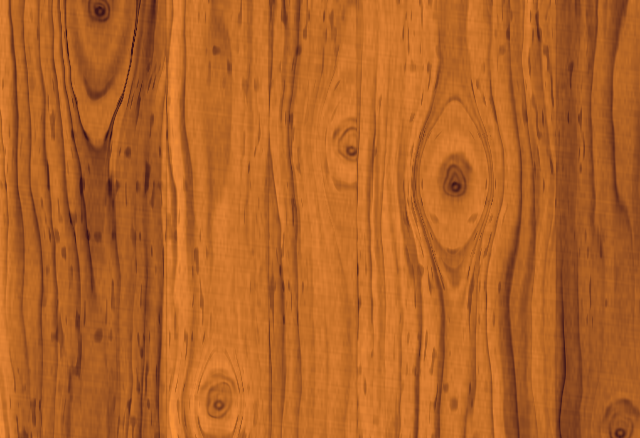
This texture is drawn by a Shadertoy shader. Its source:

```glsl
float hash(vec2 p) {
    vec3 q = fract(p.xyx * 0.1031);
    q += dot(q, q.yzx + 33.33);
    return fract((q.x + q.y) * q.z);
}

float noise(vec2 p) {
    vec2 i = floor(p), f = fract(p);
    f = f * f * (3.0 - 2.0 * f);
    return mix(mix(hash(i), hash(i + vec2(1, 0)), f.x),
               mix(hash(i + vec2(0, 1)), hash(i + vec2(1, 1)), f.x), f.y);
}

float fbm(vec2 p) {
    float sum = 0.0, gain = 0.53;
    for (int i = 0; i < 4; i++) {
        sum += gain * noise(p);
        p = p * 2.03 + 17.3;
        gain *= 0.5;
    }
    return sum;
}

float band(float x, float center, float width) {
    float d = (x - center) / width;
    return exp(-d * d);
}

// Wood colour for a given brightness of the red channel
vec3 woodColor(float tone) {
    return vec3(tone, 0.667 * tone - 0.077,
                0.06 + 0.12 * tone + 0.05 * smoothstep(0.72, 0.92, tone));
}

void mainImage(out vec4 fragColor, in vec2 fragCoord) {
    vec2 p = fragCoord / iResolution.y;

    // Planks: left edge and base tone
    float edges[5] = float[5](0.0, 0.38, 0.614, 0.814, 1.27);
    float tones[5] = float[5](0.71, 0.795, 0.805, 0.775, 0.665);
    // Knots: centre, half width and half height of the eye
    vec4 knots[5] = vec4[5](vec4(0.228, 0.985, 0.085, 0.20), vec4(0.50, 0.087, 0.055, 0.10),
                            vec4(0.802, 0.667, 0.075, 0.16), vec4(1.04, 0.585, 0.085, 0.15),
                            vec4(1.416, 0.023, 0.055, 0.09));
    int plank = 0;
    float tone = tones[0], seam = 0.0;
    for (int i = 1; i < 5; i++) {
        if (p.x > edges[i]) plank = i;
        tone = mix(tone, tones[i], smoothstep(-0.002, 0.002, p.x - edges[i]));
        seam += band(p.x, edges[i], 0.0022);
    }
    float seed = float(plank) * 31.7;
    vec4 knot = knots[plank];

    // Grain coordinate: straight fibres that bulge around the knot
    vec2 d = p - knot.xy;
    float r = length(d * vec2(1.0, 0.68) + 0.012 * (noise(p * 35.0) - 0.5));
    vec2 wobble = vec2(fbm(p * vec2(6.0, 3.0) + seed), fbm(p * vec2(9.0, 5.0) - seed)) - 0.5;
    vec2 w = d + wobble * vec2(0.045, 0.05) * smoothstep(0.0, 0.12, r);
    float field = w.x * w.x - knot.z * knot.z * exp(-w.y * w.y / (knot.w * knot.w));
    float u = sqrt(abs(field) + 0.0003) - 0.0173;
    u *= field > 0.0 ? sign(w.x) : 0.8;

    // Broad tone changes across the boards
    float x = p.x + 0.03 * wobble.x;
    tone += 0.15 * (1.0 - smoothstep(0.0, 0.06, x)) + 0.10 * band(x, 0.395, 0.026);
    tone -= 0.09 * band(x, 0.335, 0.035) + 0.13 * band(x, 1.297, 0.02);
    tone += 0.07 * smoothstep(1.32, 1.45, x) + 0.05 * band(x, 0.85, 0.035);
    tone += 0.20 * (fbm(vec2(u * 13.0 + seed, p.y * 0.8)) - 0.5);
    tone += 0.09 * (fbm(p * vec2(4.0, 3.0) + seed) - 0.5);

    // Growth rings: slow darkening that ends at a sharp edge
    float phase = u * 27.0 + 2.2 * fbm(vec2(u * 12.0 + seed, p.y * 1.1));
    float ring = fract(phase);
    float late = pow(ring, 4.0) * (1.0 - smoothstep(0.88, 1.0, ring));
    float strength = noise(vec2(u * 11.0 - seed, p.y * 1.7 + seed));
    tone -= late * (0.06 + 0.36 * smoothstep(0.3, 0.9, strength));
    tone -= 0.14 * smoothstep(0.62, 0.95, noise(vec2(u * 62.0 + seed, p.y * 1.8)));

    // Fibres, pores and faint saw marks
    tone += 0.08 * (noise(vec2(u * 120.0 + seed, p.y * 6.0)) - 0.5);
    tone += 0.07 * (noise(vec2(p.x * 260.0, p.y * 65.0)) - 0.5);
    float pore = smoothstep(0.68, 0.94, noise(vec2(u * 165.0 - seed, p.y * 26.0)));
    tone -= 0.19 * pore * smoothstep(0.25, 0.75, noise(vec2(u * 22.0 + seed, p.y * 3.0)));
    tone += 0.035 * (noise(vec2(p.x * 18.0, p.y * 190.0 + p.x * 25.0)) - 0.5);

    // Knot: warm halo, ringed heart, dark crescent and pith
    float angle = atan(d.y, d.x);
    float heart = 1.0 - smoothstep(0.022, 0.042, r);
    float rings = 0.5 + 0.5 * sin(r * 520.0 + 3.0 * noise(p * 40.0) + sin(angle));
    tone += 0.05 * (1.0 - smoothstep(0.04, 0.10, r));
    tone -= heart * (0.11 + 0.13 * rings * noise(p * 55.0 + seed));
    tone -= 0.20 * band(r, 0.039, 0.006) * smoothstep(-0.02, 0.04, d.y) * (0.4 + noise(p * 60.0));
    tone -= 0.16 * band(r, 0.025, 0.003) * noise(p * 25.0 + seed);
    tone -= 0.24 * band(length(d + vec2(0.0, 0.012)), 0.008, 0.005);

    tone -= 0.07 * seam;
    fragColor = vec4(woodColor(clamp(tone, 0.24, 0.97)), 1.0);
}
```
